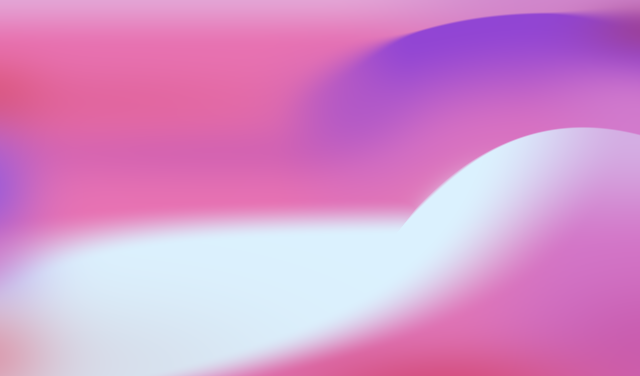
Give the GLSL for this background, as a Shadertoy shader.

```glsl
// Soft abstract gradient: a pale ribbon and a violet wave over glowing pink.

// Elliptical glow, 1 at its centre.
float glow(vec2 p, vec2 centre, vec2 radius) {
    vec2 d = (p - centre) / radius;
    return exp(-dot(d, d));
}

// Blurred step across zero, falling from 1 below to 0 above.
float below(float d, float blur) {
    return 1.0 - smoothstep(-blur, blur, d);
}

// Pink sky in horizontal bands, with warm and violet glows at the left.
vec3 sky(vec2 p) {
    vec3 pink = vec3(0.91, 0.45, 0.70);
    vec3 c = mix(pink, vec3(0.83, 0.39, 0.70), glow(p, vec2(0.33, 0.60), vec2(0.45, 0.09)));
    c = mix(c, vec3(0.88, 0.39, 0.61), 0.8 * glow(p, vec2(0.16, 0.73), vec2(0.30, 0.10)));
    c = mix(c, vec3(0.89, 0.65, 0.84), smoothstep(0.87, 1.02, p.y));
    c = mix(c, vec3(0.80, 0.50, 0.79), 0.8 * smoothstep(0.5, 0.85, p.x) * smoothstep(0.8, 0.95, p.y));
    c = mix(c, vec3(0.87, 0.34, 0.48), 0.9 * glow(p, vec2(-0.02, 0.74), vec2(0.09, 0.10)));
    return mix(c, vec3(0.62, 0.36, 0.84), glow(p, vec2(-0.03, 0.50), vec2(0.085, 0.16)));
}

// Violet wave: crisp along the crest, dissolving downward and to the left.
vec3 addWave(vec3 c, vec2 p) {
    float x = p.x - 0.86;
    float depth = 0.965 - (0.95 - 0.9 * x) * x * x - p.y;
    float blur = 0.004 + 0.06 * (1.0 - smoothstep(0.5, 0.66, p.x)) + 0.03 * smoothstep(0.85, 1.0, p.x);
    float body = below(-depth, blur) * smoothstep(0.42, 0.65, p.x);
    vec3 violet = mix(vec3(0.57, 0.27, 0.83), vec3(0.84, 0.44, 0.76), smoothstep(0.02, 0.32, depth));
    violet = mix(violet, vec3(0.88, 0.46, 0.72), smoothstep(0.28, 0.46, depth));
    violet = mix(violet, vec3(0.82, 0.49, 0.81), 0.8 * smoothstep(0.8, 1.0, p.x) * smoothstep(0.08, 0.25, depth));
    c = mix(c, violet, body);
    c = mix(c, vec3(0.66, 0.33, 0.79), 0.55 * glow(p, vec2(0.55, 0.70), vec2(0.10, 0.13)));
    return mix(c, vec3(0.62, 0.25, 0.56), 0.8 * glow(p, vec2(1.02, 0.92), vec2(0.10, 0.07)));
}

// Pale ribbon, shading to pink beyond its lower right side.
vec3 ribbon(vec2 p) {
    vec3 pale = mix(vec3(0.86, 0.945, 0.995), vec3(0.84, 0.87, 0.92), glow(p, vec2(0.12, 0.03), vec2(0.28, 0.18)));
    pale = mix(pale, vec3(0.72, 0.62, 0.92), 0.85 * glow(p, vec2(-0.03, 0.31), vec2(0.09, 0.14)));
    pale = mix(pale, vec3(0.86, 0.58, 0.66), 0.9 * glow(p, vec2(-0.03, 0.05), vec2(0.11, 0.14)));

    vec3 shade = mix(vec3(0.88, 0.47, 0.73), vec3(0.83, 0.47, 0.79), smoothstep(0.7, 0.92, p.x));
    shade = mix(shade, vec3(0.83, 0.68, 0.89), smoothstep(0.32, 0.64, p.y));
    shade = mix(shade, vec3(0.78, 0.35, 0.68), 0.85 * glow(p, vec2(1.02, 0.08), vec2(0.20, 0.19)));
    shade = mix(shade, vec3(0.83, 0.31, 0.50), glow(p, vec2(0.69, -0.03), vec2(0.25, 0.11)));

    float side = p.x - 0.9 + 0.58 * exp(-4.4 * p.y);
    return mix(pale, shade, smoothstep(-0.11, 0.12, side));
}

void mainImage(out vec4 fragColor, in vec2 fragCoord) {
    vec2 p = fragCoord / iResolution.xy;
    vec3 c = addWave(sky(p), p);

    // Hazy top of the ribbon on the left.
    float hazeTop = 0.427 - 0.12 * exp(-6.0 * p.x);
    float sheet = below(p.y - hazeTop, 0.05 + 0.06 * exp(-8.0 * p.x));

    // Sharp hill on the right, with a faint halo on its slope.
    float x = p.x - 0.911;
    float rise = p.y - 0.661 + (2.7 - 1.9 * x) * x * x;
    float slope = glow(p, vec2(0.68, 0.48), vec2(0.09, 0.14));
    float hill = below(rise, 0.003 + 0.008 * slope);
    float halo = 0.3 * slope * exp(-max(rise, 0.0) * 35.0);

    c = mix(c, ribbon(p), max(max(sheet, hill), halo));
    fragColor = vec4(c, 1.0);
}
```
